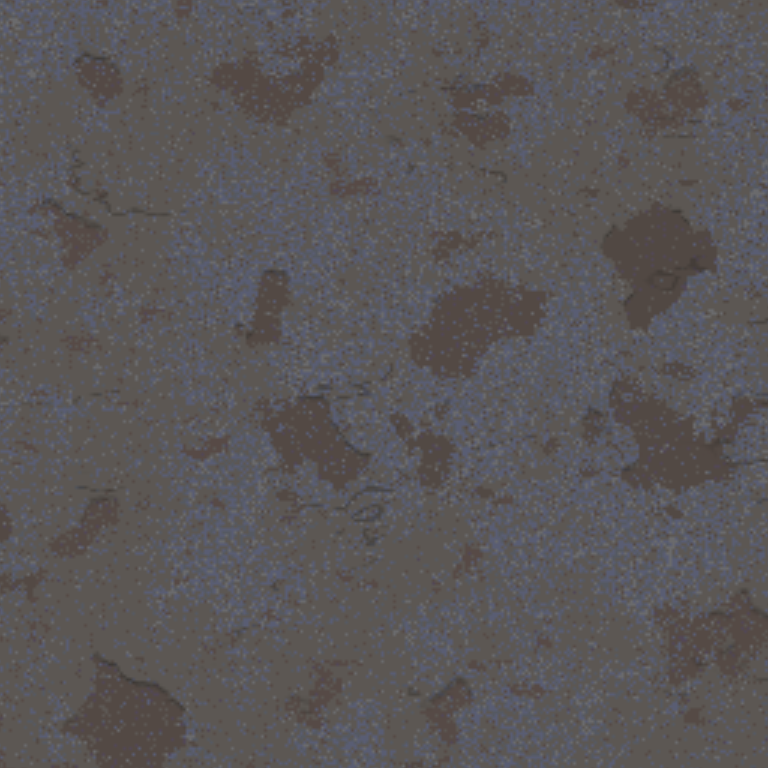
A WebGL 1 fragment shader for this texture:

```glsl
precision highp float;
// Weathered grey-blue stone with fine speckle, brown worn patches and thin cracks.
uniform vec2 u_resolution;

const float GRAINS = 256.0; // speckles across the canvas

float hash(vec2 p) {
  return fract(sin(dot(p, vec2(127.1, 311.7))) * 43758.5453);
}

float noise(vec2 p) {
  vec2 i = floor(p), f = fract(p);
  f = f * f * (3.0 - 2.0 * f);
  return mix(mix(hash(i), hash(i + vec2(1.0, 0.0)), f.x),
             mix(hash(i + vec2(0.0, 1.0)), hash(i + 1.0), f.x), f.y);
}

float fbm(vec2 p) {
  float sum = 0.0, amp = 0.53;
  for (int i = 0; i < 4; i++) {
    sum += amp * noise(p);
    p = p * 2.03 + 17.3;
    amp *= 0.5;
  }
  return sum;
}

// Scattered ragged patches: x = coverage, y = solidity of the nearest patch
vec2 wornPatch(vec2 p) {
  vec2 warp = vec2(fbm(p * 13.0), fbm(p * 13.0 + 40.0)) - 0.5;
  vec2 q = p * 4.0 + warp * 0.55;
  vec2 home = floor(q);
  float field = -1.0, solidity = 0.0;
  for (int y = -1; y <= 1; y++) {
    for (int x = -1; x <= 1; x++) {
      vec2 id = home + vec2(float(x), float(y));
      float size = hash(id + 5.3);
      vec2 centre = id + 0.2 + 0.6 * vec2(hash(id + 1.7), hash(id + 9.1));
      vec2 stretch = vec2(mix(0.75, 1.2, hash(id + 3.9)), 1.0);
      float d = 1.0 - length((q - centre) * stretch) / mix(0.15, 0.32, size);
      if (d > field) {
        field = d;
        solidity = clamp(size * 0.8 + 0.3 * hash(id + 6.6), 0.0, 1.0);
      }
    }
  }
  field += (fbm(p * 22.0 + 8.0) - 0.5) * 1.3;
  float softness = mix(0.5, 0.06, solidity);
  return vec2(smoothstep(0.1, 0.1 + softness, field), solidity);
}

vec3 grainColour(vec2 cell) {
  vec2 p = (cell + 0.5) / GRAINS;
  float pick = hash(cell + 0.5);
  float tint = hash(cell + 71.3);

  // Blue-grey mineral grains gather in cloudy regions
  float cloud = fbm(p * 7.0 + 3.0) * 0.6 + fbm(p * 25.0) * 0.4;
  float blueShare = mix(0.1, 0.62, smoothstep(0.36, 0.62, cloud));
  vec3 colour = vec3(0.36, 0.342, 0.325);
  if (pick < blueShare) {
    colour = tint < 0.52 ? vec3(0.35, 0.365, 0.45)
           : tint < 0.8 ? vec3(0.335, 0.35, 0.385)
           : vec3(0.415, 0.415, 0.425);
  }

  // Brown in the worn patches, in small flecks and as stray grains
  vec2 worn = wornPatch(p);
  float flecks = smoothstep(0.67, 0.76, fbm(p * vec2(21.0, 29.0) + 60.0));
  float brownShare = max(worn.x * mix(0.72, 0.96, worn.y), flecks * 0.75);
  if (hash(cell + 133.7) < max(brownShare, 0.05)) {
    colour = tint < 0.06 ? vec3(0.32, 0.28, 0.34)
           : mix(vec3(0.34, 0.292, 0.275), vec3(0.317, 0.282, 0.262), worn.y);
  }

  // Broken shadow on upper rims, and faint level cracks
  float rim = clamp(wornPatch(p - vec2(0.0, 0.005)).x - worn.x, 0.0, 1.0);
  rim *= smoothstep(0.45, 0.6, noise(p * 18.0 + 12.0));
  float seam = abs(fbm(p * vec2(5.0, 13.0) + 90.0) - 0.5);
  float crack = 1.0 - smoothstep(0.004, 0.014, seam);
  crack *= smoothstep(0.68, 0.82, noise(p * vec2(9.0, 14.0) + 31.0));
  return mix(colour, vec3(0.2, 0.185, 0.17), max(rim * 0.75, crack * 0.45));
}

void main() {
  // Blend neighbouring grains so their edges stay smooth
  vec2 g = gl_FragCoord.xy / u_resolution.y * GRAINS - 0.5;
  vec2 cell = floor(g), f = g - cell;
  vec3 lower = mix(grainColour(cell), grainColour(cell + vec2(1.0, 0.0)), f.x);
  vec3 upper = mix(grainColour(cell + vec2(0.0, 1.0)), grainColour(cell + 1.0), f.x);
  gl_FragColor = vec4(mix(lower, upper, f.y), 1.0);
}
```
